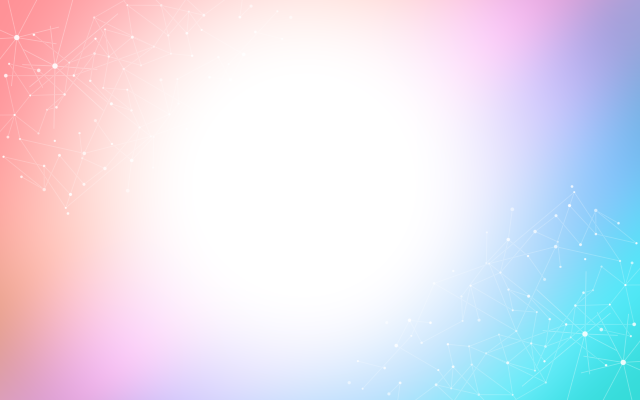
Write a WebGL 2 fragment shader that draws this background.

```glsl
#version 300 es
precision highp float;
// Diagonal pastel gradient with a white central glow and two mirrored dot-and-line networks.

#define GLOW_INNER 0.25
#define GLOW_OUTER 0.895
#define FINE_CELL 0.062
#define WIDE_CELL 0.135
#define DOT_RADIUS 0.0034
#define HUB_RADIUS 0.0068
#define LINE_HALF 0.0009
#define LINE_ALPHA 0.24
#define HUB_RAYS 9

uniform vec2 u_resolution;
out vec4 fragColor;

const vec3 CORAL = vec3(1.00, 0.57, 0.59);
const vec3 PEACH = vec3(1.00, 0.66, 0.61);
const vec3 PINK = vec3(0.97, 0.66, 0.95);
const vec3 LILAC = vec3(0.73, 0.67, 0.98);
const vec3 BLUE = vec3(0.48, 0.74, 0.98);
const vec3 CYAN = vec3(0.32, 0.91, 0.97);
const vec3 TEAL = vec3(0.21, 0.86, 0.85);
const vec3 DUSK = vec3(0.88, 0.94, 0.87);
const vec2 ALONG = vec2(0.654, 0.756);
const vec2 ACROSS = vec2(0.756, -0.654);

float hash(vec2 p) {
    vec3 q = fract(p.xyx * vec3(0.1031, 0.1030, 0.0973));
    q += dot(q, q.yzx + 33.33);
    return fract((q.x + q.y) * q.z);
}

float disc(float dist, float radius) {
    float aa = 0.75 / u_resolution.y;
    return 1.0 - smoothstep(radius - aa, radius + aa, dist);
}

float segment(vec2 p, vec2 a, vec2 b) {
    vec2 ab = b - a;
    float h = clamp(dot(p - a, ab) / dot(ab, ab), 0.0, 1.0);
    return disc(length(p - a - ab * h), LINE_HALF);
}

// Seven colours blended along the main diagonal
vec3 diagonalRamp(float t) {
    vec3 c = mix(CORAL, PEACH, smoothstep(0.15, 0.55, t));
    c = mix(c, PINK, smoothstep(0.55, 0.89, t));
    c = mix(c, LILAC, smoothstep(0.87, 1.08, t));
    c = mix(c, BLUE, smoothstep(1.04, 1.34, t));
    c = mix(c, CYAN, smoothstep(1.30, 1.60, t));
    return mix(c, TEAL, smoothstep(1.55, 1.80, t));
}

// Chance of a node: a diagonal band that thins towards its far end
float density(vec2 p) {
    float t = dot(p, ALONG);
    float s = dot(p, ACROSS);
    float band = smoothstep(0.10, 0.22, t) * (1.0 - smoothstep(0.50, 0.62, t));
    return band * smoothstep(-0.31, -0.22, s) * (1.0 - smoothstep(0.20, 0.75, s));
}

vec2 node(vec2 cell, float size) {
    vec2 jitter = vec2(hash(cell + 17.3), hash(cell + 51.7));
    return (cell + 0.1 + 0.8 * jitter) * size;
}

float present(vec2 cell, float size) {
    return step(hash(cell + 83.1), density(node(cell, size)));
}

// Jittered cells joined to some of their neighbours
float network(vec2 p, float size, float linkChance) {
    vec2 base = floor(p / size);
    float dots = 0.0;
    float lines = 0.0;
    for (int j = -1; j <= 1; j++)
    for (int i = -1; i <= 1; i++) {
        vec2 cell = base + vec2(i, j);
        if (present(cell, size) < 0.5) continue;
        vec2 a = node(cell, size);
        float pick = hash(cell + 7.9);
        float radius = DOT_RADIUS * mix(0.7, 1.35, pick * pick);
        dots = max(dots, disc(length(p - a), radius) * mix(0.5, 0.95, hash(cell + 29.0)));
        for (int k = 0; k < 4; k++) {
            vec2 other = cell + (k < 3 ? vec2(1, k - 1) : vec2(0, 1));
            float linked = step(hash(cell + other * 3.1 + float(k)), linkChance);
            lines = max(lines, linked * present(other, size) * segment(p, a, node(other, size)));
        }
    }
    return max(dots, lines * LINE_ALPHA);
}

// A larger node with a fan of fading rays
float hub(vec2 p, vec2 center, float seed) {
    float fan = 0.0;
    for (int k = 0; k < HUB_RAYS; k++) {
        float id = float(k);
        float angle = 6.2832 * (id + 0.7 * hash(vec2(id, seed))) / float(HUB_RAYS);
        float reach = mix(0.08, 0.22, hash(vec2(seed, id + 5.0)));
        fan = max(fan, segment(p, center, center + reach * vec2(cos(angle), sin(angle))));
    }
    return max(disc(length(p - center), HUB_RADIUS) * 0.9, fan * LINE_ALPHA * 1.4);
}

void main() {
    // Height units, measured down from the upper left corner
    float aspect = u_resolution.x / u_resolution.y;
    vec2 p = gl_FragCoord.xy / u_resolution.y;
    p.y = 1.0 - p.y;
    vec2 glowCenter = vec2(0.475 * aspect, 0.4625);

    // Gradient, muted in the two side corners, then the glow
    vec3 color = diagonalRamp(dot(p, ALONG));
    float side = abs(dot(p - glowCenter, ACROSS));
    color *= mix(vec3(1.0), DUSK, smoothstep(0.55, 0.92, side));
    float glow = 1.0 - smoothstep(GLOW_INNER, GLOW_OUTER, length(p - glowCenter));
    color = mix(color, vec3(1.0), glow);

    // The lower right network is the upper left one turned half way round
    vec2 corner = vec2(aspect, 1.0);
    vec2 q = dot(p - 0.5 * corner, ALONG) < 0.0 ? p : corner - p;
    float web = max(network(q, FINE_CELL, 0.4), network(q, WIDE_CELL, 0.75));
    web = max(web, hub(q, vec2(0.042, 0.094), 3.0));
    web = max(web, hub(q, vec2(0.1375, 0.165), 8.0));
    fragColor = vec4(mix(color, vec3(1.0), web), 1.0);
}
```
